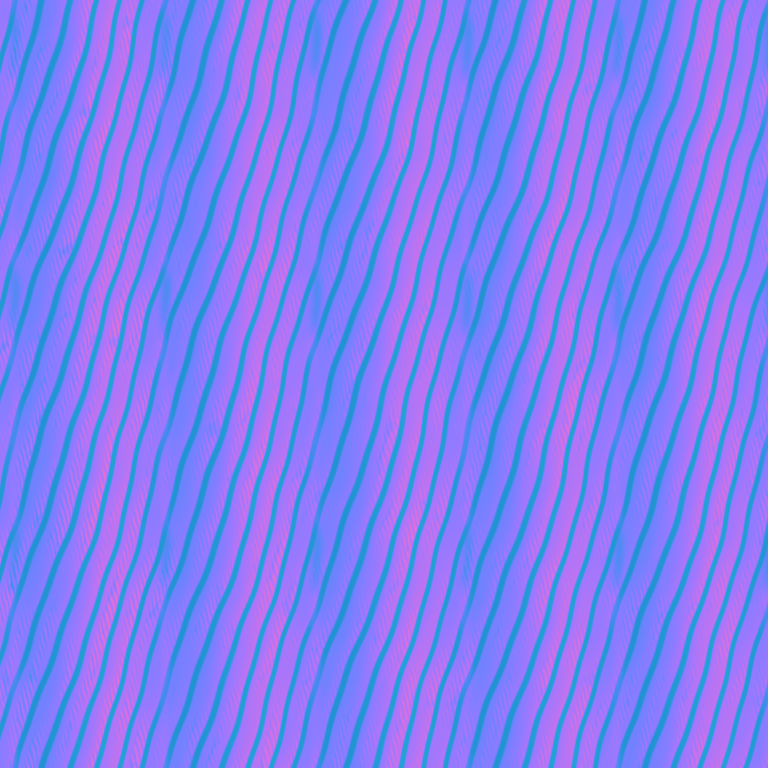
A three.js fragment shader for this texture map:

```glsl
varying vec2 vUv;

const float TAU = 6.2831853;

vec2 hash2(vec2 p) {
  vec3 q = fract(p.xyx * vec3(0.1031, 0.1030, 0.0973));
  q += dot(q, q.yzx + 33.33);
  return fract((q.xx + q.yz) * q.zy);
}

// Distance to the nearest scattered point
float cellular(vec2 p) {
  vec2 cell = floor(p);
  float nearest = 2.0;
  for (int j = -1; j <= 1; j++) {
    for (int i = -1; i <= 1; i++) {
      vec2 c = cell + vec2(float(i), float(j));
      nearest = min(nearest, length(c + hash2(c) - p));
    }
  }
  return nearest;
}

// Normal-map tint for a surface facing left (low) to right (high)
vec3 facingColor(float r) {
  float g = 0.66 - 0.43 * r + 0.2 * r * r;
  float b = 1.0 - 1.2 * (r - 0.52) * (r - 0.52);
  return vec3(r, g, b);
}

void main() {
  vec2 p = vUv;

  // Slow sway of the strands
  float sway = 0.0026 * sin(TAU * 2.0 * p.y + 0.8)
             + 0.0016 * sin(TAU * 5.0 * p.y + 9.0 * p.x)
             + 0.0008 * sin(TAU * 11.0 * p.y + 23.0 * p.x);

  // Five rope columns, each crossed by six slanted strands
  float column = (p.x - 0.2145) / 0.1965;
  float u = fract(column);
  float bent = column + sway / 0.1965;
  float phase = 6.0 * bent - 0.26 - 0.14 * sin(TAU * (bent - 0.27)) - 9.0 * p.y;
  float s = fract(phase);

  // Roundness of the column and of each strand
  float facing = 0.61 + 0.115 * sin(TAU * (u - 0.4)) + 0.19 * (s - 0.5);

  // Broad uneven wear, stretched along the lay
  vec2 lay = vec2(p.x - 0.29 * p.y, p.y);
  float wear = cellular(lay * vec2(38.0, 9.0));
  facing += 0.09 * (wear - 0.45);

  // Fine fibres across the right flank of each strand
  float grain = cellular(lay * vec2(90.0, 34.0) + 7.0);
  float fibre = sin(TAU * 165.0 * (p.x + 0.25 * p.y) + 2.5 * grain);
  float flank = smoothstep(0.25, 0.5, s) * (1.0 - smoothstep(0.8, 0.96, s));
  float frayed = smoothstep(0.2, 0.7, wear) * mix(1.3, 0.9, smoothstep(0.15, 0.25, p.x));
  facing += 0.1 * fibre * flank * frayed;
  facing -= 0.12 * flank * frayed * smoothstep(0.55, 0.85, grain);

  // Vertical seam with dark wisps
  float seamOffset = u - step(0.5, u) + 0.012 * sin(TAU * 6.0 * p.y);
  float seam = exp(-seamOffset * seamOffset * 900.0);
  float wisp = smoothstep(0.5, 1.0, cos(TAU * 3.0 * (p.y - 0.94)));
  facing += seam * (0.05 - 0.24 * wisp);

  // Grooves between strands
  float groove = 1.0 - smoothstep(0.055, 0.17, min(s, 1.0 - s));
  groove *= 1.0 - 0.35 * seam * (1.0 - wisp);
  facing = mix(facing, 0.13, groove);

  vec3 color = facingColor(clamp(facing, 0.06, 0.92));
  color.g += groove * 0.03 * sin(TAU * (u - 0.4));
  gl_FragColor = vec4(color, 1.0);
}
```
